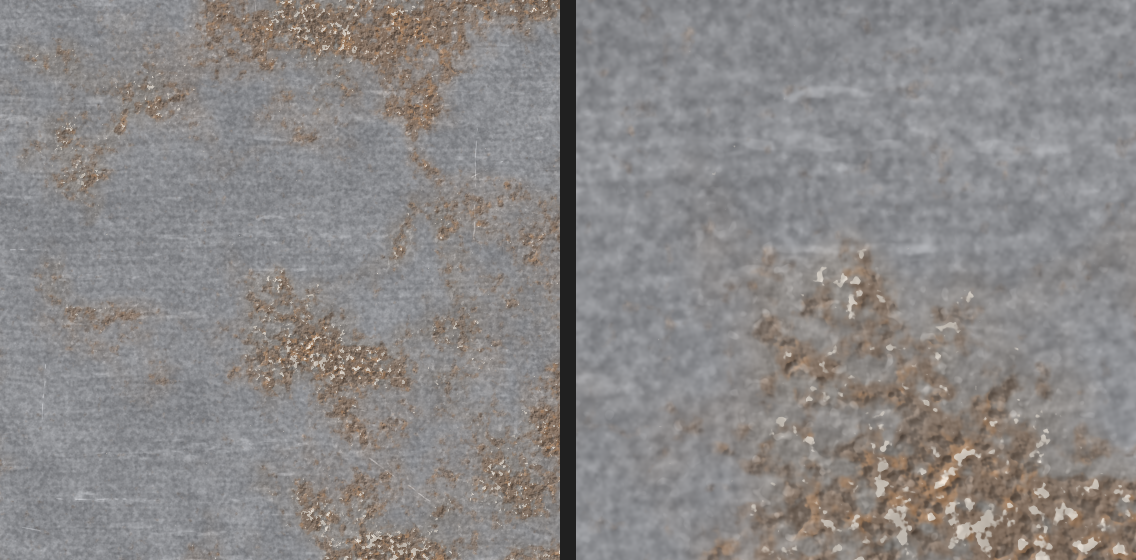
Left, the full canvas; right, a detail of the centre.
This texture is drawn by a Shadertoy shader. Its source:

```glsl
// Weathered blue-grey painted metal: a faintly brushed, grainy coat with many
// soft brown stains, fine broken rust, tiny pale flakes and thin scratches.
// Layered value noise: broad wear field -> speckled rust -> thresholded flakes.

const vec3 PAINT_COOL  = vec3(0.541, 0.547, 0.562);
const vec3 PAINT_WARM  = vec3(0.560, 0.525, 0.500);
const vec3 PRIMER      = vec3(0.470, 0.495, 0.485);
const vec3 RUST_DARK   = vec3(0.380, 0.315, 0.265);
const vec3 RUST_BROWN  = vec3(0.505, 0.415, 0.345);
const vec3 RUST_ORANGE = vec3(0.640, 0.475, 0.335);
const vec3 FLAKE       = vec3(0.810, 0.785, 0.750);

const float PATCH_SCALE  = 5.2;    // wear patches across the canvas
const float RAGGED_SCALE = 24.0;   // crumbling of patch borders
const float BREAK_SCALE  = 85.0;   // rust specks
const float FLAKE_SCALE  = 150.0;  // small chips
const float GRAIN_SCALE  = 190.0;  // paint grain
const float GRAIN_AMOUNT = 0.165;
const float BRUSH_AMOUNT = 0.055;
const float RELIEF       = 0.32;
const float SCRATCH_WIDTH = 0.0011;
const int   SCRATCHES    = 13;
const mat2  TURN = mat2(0.8, 0.6, -0.6, 0.8);

float hash(vec2 cell) {
    uvec2 q = uvec2(ivec2(cell)) * uvec2(1597u, 7919u);
    uint n = (q.x ^ (q.y << 7)) + q.y;
    n = (n ^ (n >> 15)) * 73244475u;
    n = (n ^ (n >> 13)) * 19990303u;
    n ^= n >> 16;
    return float(n & 65535u) / 65535.0;
}

float noise(vec2 p) {
    vec2 i = floor(p), f = fract(p);
    f = f * f * (3.0 - 2.0 * f);
    float low  = mix(hash(i), hash(i + vec2(1, 0)), f.x);
    float high = mix(hash(i + vec2(0, 1)), hash(i + vec2(1, 1)), f.x);
    return mix(low, high, f.y);
}

float fbm(vec2 p, int octaves) {
    float sum = 0.0, amp = 0.5, total = 0.0;
    for (int i = 0; i < octaves; i++) {
        sum += amp * noise(p);
        total += amp;
        p = 2.0 * TURN * p + vec2(17.3, 9.1);
        amp *= 0.5;
    }
    return sum / total;
}

float chips(vec2 uv) {
    return fbm(TURN * uv * FLAKE_SCALE + 31.0, 3);
}

// Brushed paint: horizontal strokes, faint vertical weave, grain and mottling
vec3 paint(vec2 uv, float haze) {
    float strokes = noise(uv * vec2(11.0, 210.0) + 4.0 * noise(uv * 9.0)) - 0.5;
    float weave   = noise(uv * vec2(190.0, 13.0) + 50.0) - 0.5;
    float grain   = fbm(TURN * uv * GRAIN_SCALE + 80.0, 2) - 0.5;
    float mottle  = fbm(uv * 14.0 + 12.0, 5) - 0.5;
    float wisps   = smoothstep(0.62, 0.95, noise(uv * vec2(6.0, 85.0) + 23.0))
                  * smoothstep(0.45, 0.75, fbm(uv * vec2(50.0, 150.0), 2));
    vec3 color = mix(PAINT_COOL, PAINT_WARM, haze);
    return color + BRUSH_AMOUNT * (strokes + 0.3 * weave)
         + GRAIN_AMOUNT * grain + 0.10 * mottle + 0.08 * wisps;
}

// Broken straight scratches: positive values are pale, negative are dark
float scratches(vec2 uv) {
    float mark = 0.0;
    for (int i = 0; i < SCRATCHES; i++) {
        float id = float(i);
        vec2 start = vec2(hash(vec2(id, 101)), hash(vec2(id, 102)));
        float turn = (hash(vec2(id, 103)) - 0.5) * 0.12;
        float angle = i % 3 == 0 ? 1.57 + turn : (i % 3 == 1 ? turn : turn * 14.0);
        vec2 dir = vec2(cos(angle), sin(angle));
        float len = mix(0.06, 0.24, hash(vec2(id, 104)));
        vec2 rel = uv - start + 0.004 * (noise(uv * 25.0 + id) - 0.5);
        float d = length(rel - dir * clamp(dot(rel, dir), 0.0, len));
        float tone = i % 4 == 2 ? -0.5 : 1.0;
        mark += tone * (1.0 - smoothstep(0.3, 1.8, d / SCRATCH_WIDTH));
    }
    return mark * smoothstep(0.40, 0.80, noise(uv * 130.0 + 5.0));
}

void mainImage(out vec4 fragColor, in vec2 fragCoord) {
    vec2 uv = fragCoord / min(iResolution.x, iResolution.y);

    // Broad wear field, warped and crumbled into many soft-edged patches
    vec2 warp = vec2(fbm(uv * 6.0 + 40.0, 3), fbm(uv * 6.0 + 60.0, 3)) - 0.5;
    float field = fbm(TURN * uv * PATCH_SCALE + 0.9 * warp + 3.7, 4);
    field += 0.24 * (fbm(uv * RAGGED_SCALE + 15.0, 4) - 0.5);
    float wear  = smoothstep(0.48, 0.82, field);
    float haze  = 0.85 * smoothstep(0.46, 0.72, field);
    float flaky = smoothstep(0.38, 0.62, fbm(uv * 5.5 + 91.0, 3));

    vec3 color = paint(uv, haze);
    color += 0.14 * scratches(uv);

    // Speckled translucent rust with dark pits and orange bloom
    float broken = fbm(uv * BREAK_SCALE + 7.0, 3);
    float rust = smoothstep(0.0, 0.32, 0.55 * wear + broken - 0.67);
    float chip = chips(uv);
    float tint = fbm(uv * 95.0 + 130.0, 3);
    vec3 rustColor = mix(RUST_BROWN, RUST_ORANGE, smoothstep(0.54, 0.78, tint));
    rustColor = mix(rustColor, RUST_DARK, smoothstep(0.46, 0.28, chip));
    color = mix(color, PRIMER, 0.30 * wear * flaky);
    color = mix(color, rustColor, rust * (0.32 + 0.48 * wear));

    // Raised edges lit from the upper left
    float slope = chip - chips(uv + vec2(-0.0016, 0.0016));
    color += RELIEF * slope * max(rust, wear);

    // Pale chips, dense in flaky patches and thinly dusted elsewhere
    float limit = mix(0.88, 0.58, wear * (0.50 + 0.50 * flaky));
    float flake = smoothstep(limit, limit + 0.10, chip);
    color = mix(color, FLAKE + 0.2 * (tint - 0.5), 0.85 * flake);
    float dust = smoothstep(0.66, 0.84, fbm(uv * 150.0 + 200.0, 2));
    color += 0.09 * dust * (0.3 + haze);

    fragColor = vec4(clamp(color, 0.0, 1.0), 1.0);
}
```
